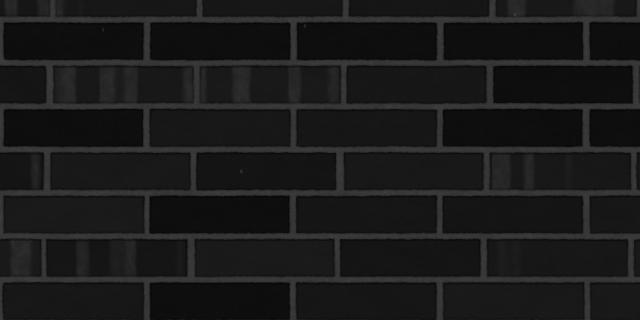
Reproduce this texture procedurally as a WebGL 1 fragment shader.

```glsl
precision highp float;
// Dark brick wall in running bond: long charcoal bricks with grey, grainy mortar.
// Each brick is a box distance with a wobbling edge; hashes choose its tone,
// and gradient noise adds grain, pale vertical burn streaks and small chips.

uniform vec2 u_resolution;

// Lengths are fractions of the canvas height
#define PITCH vec2(0.4583, 0.1354)
#define JOINT vec2(0.0205, 0.0190)
#define ROW_START 0.067
#define EDGE_SOFT 0.0028
#define EDGE_WOBBLE 0.0028
#define BRICK_DARK 0.054
#define BRICK_LOW 0.077
#define BRICK_HIGH 0.102
#define MORTAR_TONE 0.218
#define STREAK_GAIN 0.075
#define GRAIN 0.020
#define CHIP_CHANCE 0.06

float hash(vec2 p) {
  vec3 q = fract(vec3(p.xyx) * 0.1031);
  q += dot(q, q.yzx + 33.33);
  return fract((q.x + q.y) * q.z);
}

vec2 gradient(vec2 cell) {
  float angle = 6.2832 * hash(cell + 17.0);
  return vec2(cos(angle), sin(angle));
}

// Gradient noise, roughly -0.7 to 0.7
float noise(vec2 p) {
  vec2 i = floor(p), f = p - i;
  vec2 u = f * f * f * (f * (f * 6.0 - 15.0) + 10.0);
  vec2 e = vec2(1.0, 0.0);
  float low = mix(dot(gradient(i), f),
                  dot(gradient(i + e.xy), f - e.xy), u.x);
  float high = mix(dot(gradient(i + e.yx), f - e.yx),
                   dot(gradient(i + e.xx), f - e.xx), u.x);
  return mix(low, high, u.y);
}

float fbm(vec2 p) {
  float sum = 0.0, amp = 0.6;
  for (int i = 0; i < 3; i++) {
    sum += amp * noise(p);
    p = p * 2.03 + 11.7;
    amp *= 0.6;
  }
  return sum;
}

float boxDistance(vec2 p, vec2 halfSize, float radius) {
  vec2 q = abs(p) - halfSize + radius;
  return length(max(q, 0.0)) + min(max(q.x, q.y), 0.0) - radius;
}

// Pale bands down a brick, uneven along their length
float streaks(vec2 p, vec2 id) {
  float sway = 0.06 * noise(p * 30.0);
  float band = noise(vec2(p.x * 15.0 + sway, id.y * 7.0 + 0.4));
  float mottle = 0.8 + 0.6 * fbm(p * vec2(30.0, 22.0));
  return smoothstep(0.08, 0.32, band) * mottle;
}

// Rare small pale marks, at most one in each scatter cell
float chips(vec2 p) {
  vec2 g = p * 7.0, cell = floor(g);
  vec2 center = 0.25 + 0.5 * vec2(hash(cell + 3.1), hash(cell + 8.7));
  vec2 away = (g - cell - center) * vec2(1.6, 1.0);
  float d = length(away) + 0.04 * noise(p * 90.0);
  return step(hash(cell + 41.0), CHIP_CHANCE) * (1.0 - smoothstep(0.025, 0.06, d));
}

void main() {
  vec2 p = gl_FragCoord.xy / u_resolution.y;
  float soft = max(EDGE_SOFT, 0.75 / u_resolution.y);

  // Courses, with odd rows shifted about a third of a brick
  vec2 wall = p + 0.002 * vec2(noise(p * 9.0), noise(p * 7.0 + 31.0));
  float row = floor(wall.y / PITCH.y + ROW_START);
  float odd = mod(row, 2.0);
  vec2 grid = wall / PITCH + vec2(-odd * (0.29 + 0.01 * row), ROW_START);
  vec2 id = floor(grid);
  vec2 local = (grid - id - 0.5) * PITCH;
  float pick = hash(id + 5.0);
  float shade = hash(id + 23.0);

  // Brick outline with uneven width and rough edges
  vec2 halfSize = 0.5 * (PITCH - JOINT);
  halfSize.x += 0.003 * (pick - 0.5);
  local.x -= 0.004 * (shade - 0.5);
  float d = boxDistance(local, halfSize, 0.004);
  d += EDGE_WOBBLE * (0.7 * noise(p * 45.0) + 0.6 * noise(p * 110.0));
  float brickMask = 1.0 - smoothstep(-soft, soft, d);

  // Brick face: even rows hold the darkest bricks, odd rows the streaked ones
  float grain = 0.6 * noise(p * 150.0) + 0.4 * noise(p * 70.0);
  float isDark = step(pick, mix(0.42, 0.08, odd));
  float isStreaked = step(1.0 - mix(0.08, 0.48, odd), pick);
  float brick = mix(mix(BRICK_LOW, BRICK_HIGH, shade), BRICK_DARK, isDark);
  brick += GRAIN * (0.6 * grain + 0.5 * fbm(p * vec2(8.0, 16.0)));
  brick += STREAK_GAIN * isStreaked * streaks(p, id);
  brick += 0.09 * chips(p);

  // Shadowed rim, deepest under the upper joint
  float rim = smoothstep(-0.009, -0.001, d);
  float upper = smoothstep(0.0, halfSize.y, local.y);
  brick *= 1.0 - rim * mix(0.22, 0.48, upper);

  // Sandy mortar, a little darker along the bricks
  float mortar = MORTAR_TONE + 1.6 * GRAIN * grain + 0.03 * fbm(p * 14.0);
  mortar *= mix(0.82, 1.0, smoothstep(0.0, 0.007, d));

  gl_FragColor = vec4(vec3(mix(mortar, brick, brickMask)), 1.0);
}
```
